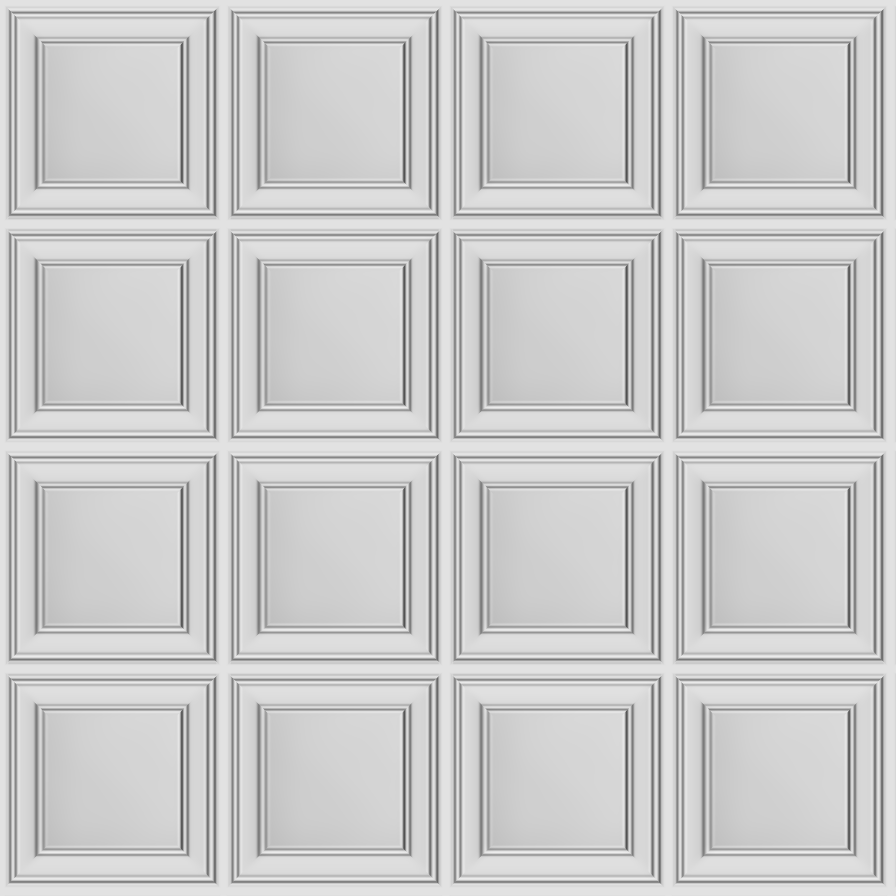
Give the GLSL for this pattern, as a three.js fragment shader.

```glsl
// Four by four white coffered panels with stepped mouldings, lit from one side.
// Each tile finds its depth from the rim, then adds soft dark and bright lines
// and broad shadows whose strengths differ on the four sides.
varying vec2 vUv;

// Four soft lines at the given depths, weighted by signed light
float lines(float depth, vec4 at, vec4 light, float width) {
  vec4 k = (depth - at) / width;
  return dot(light, exp(-k * k));
}

float hash(vec2 cell) {
  return fract(sin(dot(cell, vec2(12.7, 78.2))) * 437.5);
}

// Side mouldings: outer rim steps, then inner frame steps
float leftSide(float d) {
  return lines(d, vec4(10.0, 13.4, 16.2, 19.7), vec4(-0.33, 0.10, -0.29, 0.06), 1.6)
       + lines(d, vec4(39.3, 44.3, 47.3, 50.2), vec4(-0.29, 0.13, -0.18, 0.06), 2.1);
}

float rightSide(float d) {
  return lines(d, vec4(9.6, 13.7, 17.6, 20.7), vec4(-0.43, 0.10, -0.36, 0.06), 1.7)
       + lines(d, vec4(39.9, 43.1, 46.5, 49.8), vec4(-0.32, 0.11, -0.47, 0.08), 1.7);
}

float bottomSide(float d) {
  return lines(d, vec4(7.4, 10.5, 14.0, 17.2), vec4(0.03, -0.39, 0.08, -0.13), 1.5)
       + lines(d, vec4(40.6, 43.6, 46.9, 49.8), vec4(-0.27, 0.09, -0.21, 0.06), 1.4);
}

float topSide(float d) {
  return lines(d, vec4(8.5, 12.1, 15.1, 17.8), vec4(0.03, -0.34, 0.07, -0.16), 1.5)
       + lines(d, vec4(40.3, 42.8, 45.3, 47.9), vec4(-0.15, 0.06, -0.29, 0.07), 1.4);
}

void main() {
  // Tile grid; lengths below are thousandths of the canvas
  vec2 grid = (vUv - vec2(0.4977, 0.5016)) / 0.2482;
  vec2 cell = floor(grid);
  vec2 p = (grid - cell - 0.5) * 248.2;
  vec2 a = abs(p);
  float depth = 124.1 - max(a.x, a.y);

  // Mitred choice of side, with a softer blend for the flat tones
  float upright = smoothstep(-0.9, 0.9, a.y - a.x);
  float softUpright = smoothstep(-12.0, 12.0, a.y - a.x);
  float isRight = step(0.0, p.x);
  float isTop = step(0.0, p.y);
  float moulding = mix(mix(leftSide(depth), rightSide(depth), isRight),
                       mix(bottomSide(depth), topSide(depth), isTop), upright);

  // Frame tone fades inward, more on the left and top
  float inward = smoothstep(18.0, 38.0, depth);
  float frame = mix(mix(0.860 - 0.045 * inward, 0.836 + 0.008 * inward, isRight),
                    mix(0.862 + 0.014 * inward, 0.882 - 0.020 * inward, isTop), softUpright);

  // Centre brightens to the upper right and dims toward its edges
  float centre = 0.820 + 0.00028 * p.x + 0.00020 * p.y
               - 0.026 * smoothstep(30.0, 78.0, -p.x)
               - 0.014 * smoothstep(40.0, 78.0, -p.y)
               + 0.003 * sin(p.x * 0.06 + 2.0 * sin(p.y * 0.04));
  float shade = mix(0.888, frame, smoothstep(8.0, 20.0, depth));
  shade = mix(shade, centre, smoothstep(43.0, 52.0, depth));

  // Broad shadow under both steps, deeper on the upright mouldings
  float shadow = mix(0.075, 0.030, upright);
  shade += moulding + lines(depth, vec4(13.5, 43.5, 0.0, 0.0),
                            vec4(-shadow, -shadow, 0.0, 0.0), 6.0);

  // Faint outer lip on every tile
  shade -= 0.05 * exp(-pow((depth - 6.2) / 1.3, 2.0));

  // Raised strip along every other horizontal seam
  float seam = floor(grid.y + 0.5);
  float fromSeam = abs(grid.y - seam) * 248.2;
  float strip = exp(-pow((fromSeam - 7.0) / 1.4, 2.0));
  shade -= 0.08 * strip * mod(abs(seam), 2.0) * smoothstep(7.0, 9.0, 124.1 - a.x);

  // Slight change of tone between tiles
  shade += 0.008 * (hash(cell) - 0.5) * smoothstep(8.0, 12.0, depth);
  gl_FragColor = vec4(vec3(clamp(shade, 0.0, 1.0)), 1.0);
}
```
